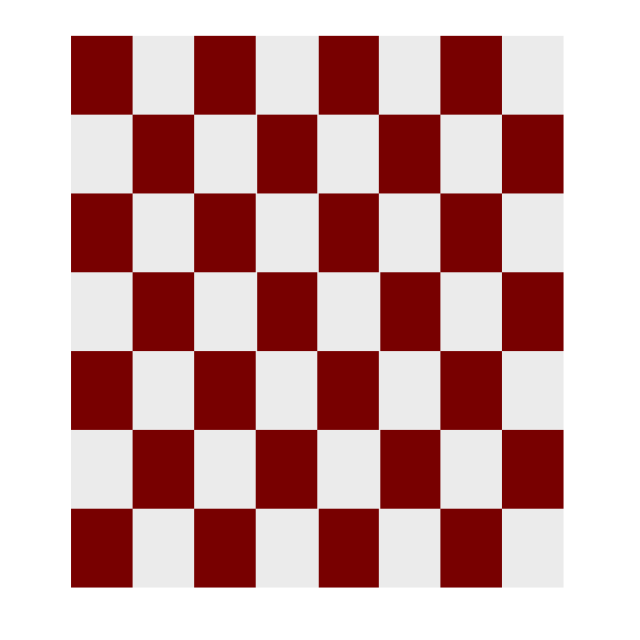
Reproduce this pattern procedurally as a WebGL 2 fragment shader.

```glsl
#version 300 es
precision highp float;
// A checkerboard of tall tiles, 8 across and 7 down, dark red on pale grey,
// set on a white ground. Each red tile is a box with exact edge coverage;
// some tiles in the middle columns start slightly late, leaving a fine gap.

uniform vec2 u_resolution;
out vec4 fragColor;

const int COLUMNS = 8;
const int ROWS = 7;
const vec2 BOARD_MIN = vec2(0.1110, 0.0820);
const vec2 BOARD_MAX = vec2(0.8805, 0.9440);
const float LATE_START = 0.0023;

const vec3 WHITE = vec3(1.0);
const vec3 PALE_GREY = vec3(0.92);
const vec3 DARK_RED = vec3(0.47, 0.0, 0.0);

// Fraction of the pixel centred at p that lies inside a box.
float boxCoverage(vec2 p, vec2 boxMin, vec2 boxMax, vec2 pixel) {
    vec2 low = max(p - 0.5 * pixel, boxMin);
    vec2 high = min(p + 0.5 * pixel, boxMax);
    vec2 overlap = max(high - low, 0.0) / pixel;
    return overlap.x * overlap.y;
}

// Left inset of a red tile: middle columns only, skipping a diagonal band.
float tileInset(int column, int row) {
    bool middle = column >= 3 && column <= 5;
    int diagonal = row + 2 * column;
    bool skipped = diagonal == 11 || diagonal == 12;
    return middle && !skipped ? LATE_START : 0.0;
}

// Summed coverage of all red tiles; rows count down from the top.
float redTiles(vec2 p, vec2 pixel) {
    vec2 tile = (BOARD_MAX - BOARD_MIN) / vec2(COLUMNS, ROWS);
    float coverage = 0.0;
    for (int row = 0; row < ROWS; row++) {
        for (int column = row % 2; column < COLUMNS; column += 2) {
            vec2 corner = BOARD_MIN + tile * vec2(column, ROWS - 1 - row);
            vec2 inset = vec2(tileInset(column, row), 0.0);
            coverage += boxCoverage(p, corner + inset, corner + tile, pixel);
        }
    }
    return min(coverage, 1.0);
}

void main() {
    vec2 pixel = 1.0 / u_resolution;
    vec2 p = gl_FragCoord.xy * pixel;

    // Pale board on the white ground, then the red tiles.
    float board = boxCoverage(p, BOARD_MIN, BOARD_MAX, pixel);
    vec3 color = mix(WHITE, PALE_GREY, board);
    color = mix(color, DARK_RED, redTiles(p, pixel));
    fragColor = vec4(color, 1.0);
}
```
